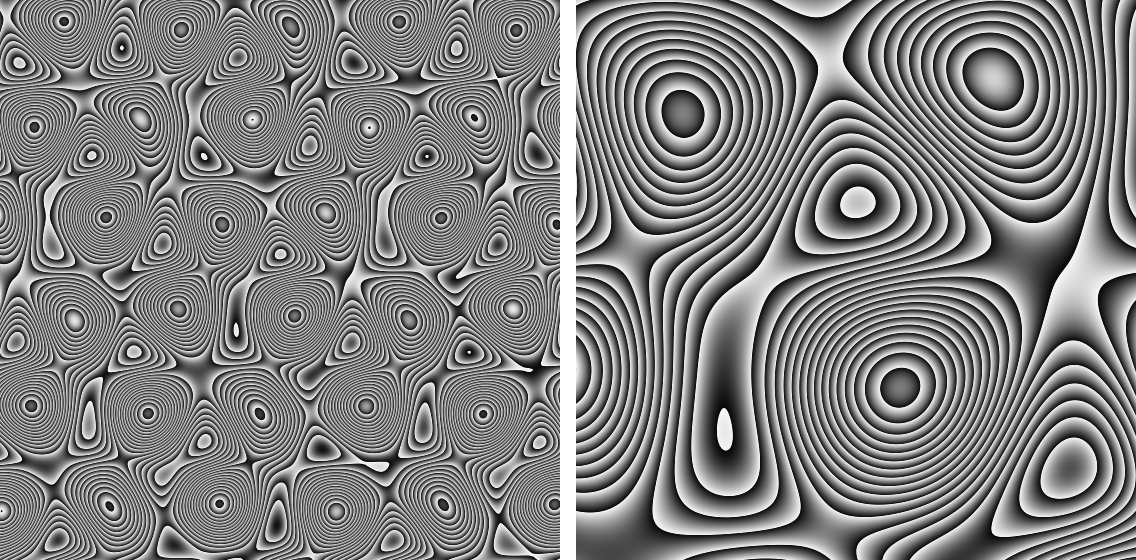
Left: the whole. Right: its middle third, enlarged.
Give the GLSL for this pattern, as a WebGL 2 fragment shader.

```glsl
#version 300 es
precision highp float;
// Grey sawtooth contour bands of a height field made of crossing plane waves.

#define BANDS 3.7        // contour bands per unit of height
#define BLACK 0.03       // grey at the foot of a band
#define WHITE 0.97       // grey at the crest of a band
#define EDGE_WIDTH 0.8   // edge smoothing, in pixel footprints
#define WAVE_COUNT 4

uniform vec2 u_resolution;
out vec4 fragColor;

const float TAU = 6.2831853;

// Each wave: cycles across the canvas in x and y, phase in cycles, amplitude.
const vec4 WAVES[WAVE_COUNT] = vec4[WAVE_COUNT](
    vec4(5.02, -1.92, 0.18, 1.00),
    vec4(5.02,  4.00, 0.65, 0.70),
    vec4(0.00,  5.76, 0.44, 0.72),
    vec4(3.30, -4.70, 0.28, 0.48));

float height(vec2 p) {
    float sum = 0.0;
    for (int i = 0; i < WAVE_COUNT; i++) {
        vec4 wave = WAVES[i];
        sum += wave.w * cos(TAU * (dot(wave.xy, p) + wave.z));
    }
    return sum;
}

// Integral of fract(x), used to box-filter the sawtooth exactly.
float sawtoothIntegral(float x) {
    float f = fract(x);
    return 0.5 * (floor(x) + f * f);
}

float smoothSawtooth(float x, float width) {
    return (sawtoothIntegral(x + 0.5 * width) - sawtoothIntegral(x - 0.5 * width)) / width;
}

void main() {
    vec2 p = gl_FragCoord.xy / u_resolution.y;
    float level = BANDS * height(p);

    // Filter over the change of level within one pixel.
    float footprint = length(vec2(dFdx(level), dFdy(level)));
    float band = smoothSawtooth(level, max(EDGE_WIDTH * footprint, 0.002));

    fragColor = vec4(vec3(mix(BLACK, WHITE, band)), 1.0);
}
```
